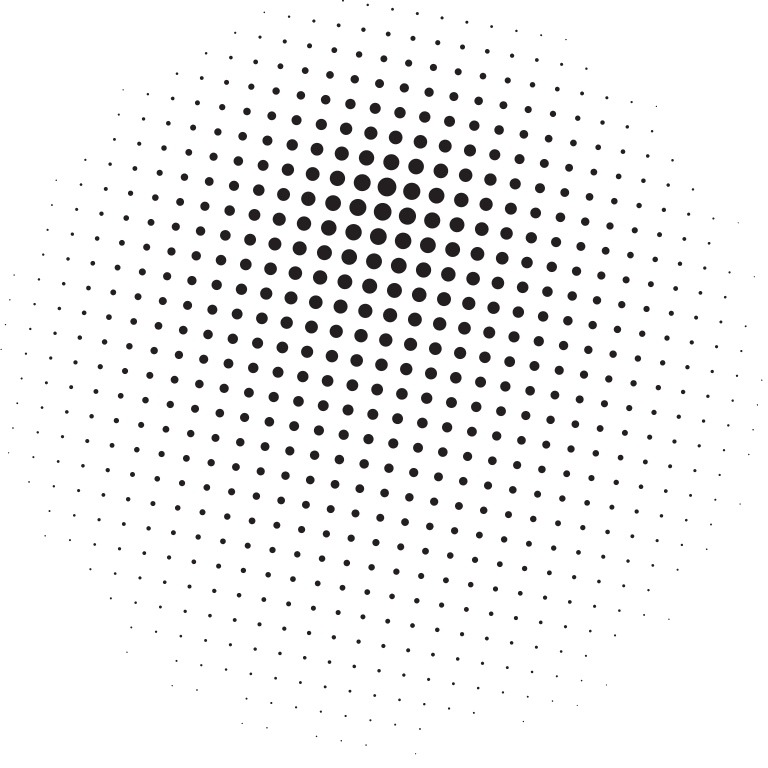
A three.js fragment shader for this background:

```glsl
varying vec2 vUv;

const vec3 PAPER = vec3(1.0);
const vec3 INK = vec3(0.137, 0.122, 0.125);

const vec2 FOCUS = vec2(0.5039, 0.7565);       // largest dot, grid origin
const vec2 DISC_CENTER = vec2(0.4974, 0.5143);
const float DISC_RADIUS = 0.5035;
const float GRID_PITCH = 0.03275;
const float GRID_ANGLE = -0.173;
const float MAX_DOT = 0.0122;
const float MIN_DOT = 0.0006;
const float FALLOFF_POWER = 0.9;
const float RIM_START = 0.95;                  // dots thin out beyond this
const float RIM_DROPOUT = 0.45;

float hash(vec2 p) {
  return fract(sin(dot(p, vec2(127.1, 311.7))) * 43758.5453);
}

// Focal gradient: 0 at the focus, 1 on the rim of the disc
float focalGradient(vec2 p) {
  vec2 ray = p - FOCUS;
  float dist = length(ray);
  vec2 dir = ray / max(dist, 1e-5);
  vec2 offset = FOCUS - DISC_CENTER;
  float along = dot(offset, dir);
  float reach = sqrt(along * along - dot(offset, offset) + DISC_RADIUS * DISC_RADIUS) - along;
  return dist / reach;
}

float dotRadius(vec2 cell, vec2 center) {
  float t = focalGradient(center);
  float radius = mix(MAX_DOT, MIN_DOT, pow(min(t, 1.0), FALLOFF_POWER));
  float dropout = RIM_DROPOUT * step(RIM_START, t);
  float kept = step(t, 1.0) * step(dropout, hash(cell));
  return kept > 0.5 ? radius : -1.0;
}

void main() {
  // Nearest point of the tilted grid
  vec2 axisX = vec2(cos(GRID_ANGLE), sin(GRID_ANGLE));
  vec2 axisY = vec2(-axisX.y, axisX.x);
  vec2 local = vUv - FOCUS;
  vec2 cell = floor(vec2(dot(local, axisX), dot(local, axisY)) / GRID_PITCH + 0.5);
  vec2 center = FOCUS + (axisX * cell.x + axisY * cell.y) * GRID_PITCH;

  // Smooth-edged dot
  float edge = max(fwidth(vUv.x), 1e-5);
  float dist = length(vUv - center) - dotRadius(cell, center);
  float coverage = clamp(0.5 - dist / edge, 0.0, 1.0);

  gl_FragColor = vec4(mix(PAPER, INK, coverage), 1.0);
}
```
